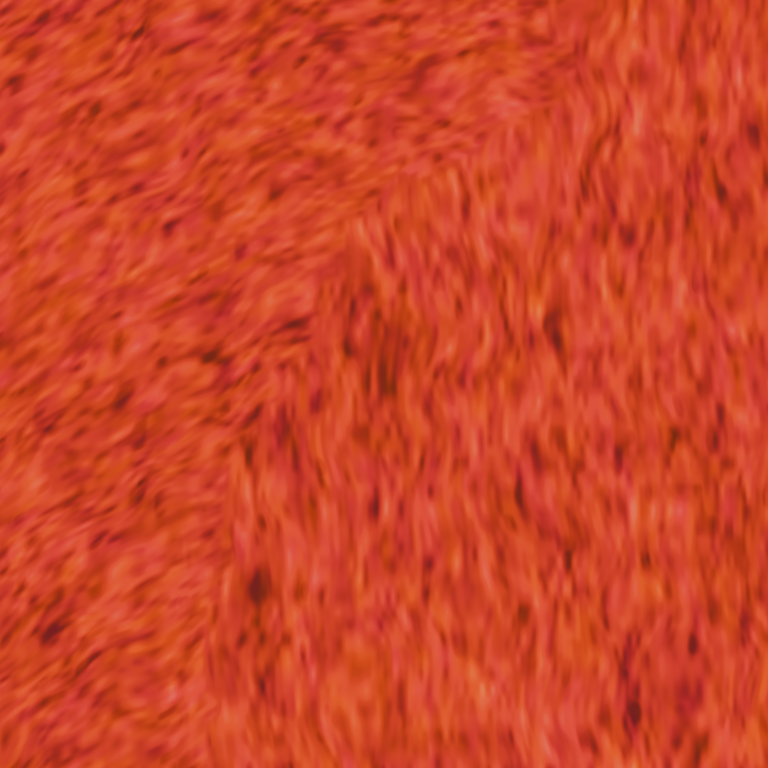
This texture is drawn by a Shadertoy shader. Its source:

```glsl
float hash(vec2 p) {
    return fract(sin(dot(p, vec2(127.1, 311.7))) * 43758.5453);
}

float noise(vec2 p) {
    vec2 cell = floor(p);
    vec2 f = fract(p);
    f = f * f * (3.0 - 2.0 * f);
    float low = mix(hash(cell), hash(cell + vec2(1.0, 0.0)), f.x);
    float high = mix(hash(cell + vec2(0.0, 1.0)), hash(cell + vec2(1.0, 1.0)), f.x);
    return mix(low, high, f.y);
}

// Gently bends the strands so that they do not run in straight rows
vec2 wander(vec2 uv, float scale, float amount) {
    vec2 offset = vec2(noise(uv * scale), noise(uv * scale + 37.0));
    return uv + amount * (offset - 0.5);
}

// Horizontal place of the seam between the two pile directions
float seamX(float y) {
    return 0.27 + 0.17 * smoothstep(0.25, 0.7, y) + 0.29 * smoothstep(0.7, 0.88, y);
}

// Returns strand tone in x and hue in y; p.x runs across the strands
vec2 pile(vec2 p, float contrast, float fleckDepth) {
    float strands = 0.6 * noise(p) + 0.4 * noise(p * vec2(1.7, 1.6) + 19.0);
    float flecks = smoothstep(0.66, 0.95, noise(p * vec2(0.72, 0.85) + 53.0));
    float hue = 0.6 * noise(p * 0.7 + 91.0) + 0.4 * noise(p * 1.2 + 67.0);
    return vec2(0.5 + contrast * (strands - 0.5) - fleckDepth * flecks, hue);
}

vec3 pileColor(float tone, float hue) {
    const vec3 shadow = vec3(0.47, 0.14, 0.10);
    const vec3 rust = vec3(0.70, 0.19, 0.10);
    const vec3 vermilion = vec3(0.815, 0.262, 0.15);
    const vec3 coral = vec3(0.87, 0.34, 0.215);
    const vec3 sheen = vec3(0.88, 0.46, 0.34);
    const vec3 pinkShift = vec3(-0.01, -0.08, 0.12);
    vec3 color = mix(shadow, rust, smoothstep(0.0, 0.32, tone));
    color = mix(color, vermilion, smoothstep(0.24, 0.52, tone));
    color = mix(color, coral, smoothstep(0.48, 0.74, tone));
    color = mix(color, sheen, smoothstep(0.72, 1.0, tone));
    return color + pinkShift * (hue - 0.5);
}

void mainImage(out vec4 fragColor, in vec2 fragCoord) {
    vec2 uv = fragCoord / iResolution.y;
    vec2 bent = wander(uv, 14.0, 0.018);

    // Short slanted pile on the left, steeper towards the edge
    float slope = 0.7 * bent.x - 0.38 * bent.x * bent.x;
    vec2 slanted = pile(vec2(bent.y - slope, bent.x) * vec2(76.0, 45.0), 0.8, 0.2);

    // Upright pile on the right
    vec2 upright = pile(vec2(bent.x + 0.04 * bent.y, bent.y) * vec2(86.0, 30.0), 0.86, 0.21);

    // Ragged, soft seam
    float ragged = 0.06 * (noise(uv * vec2(50.0, 26.0)) - 0.5);
    float side = smoothstep(-0.02, 0.02, uv.x - seamX(uv.y) + ragged);
    vec2 strand = mix(slanted, upright, side);

    // Broad worn and shaded areas
    float clumps = 0.12 * (noise(uv * 6.0 + 11.0) - 0.5)
                 + 0.14 * (noise(uv * 18.0 + 29.0) - 0.5);

    fragColor = vec4(pileColor(strand.x + clumps + 0.025, strand.y), 1.0);
}
```
